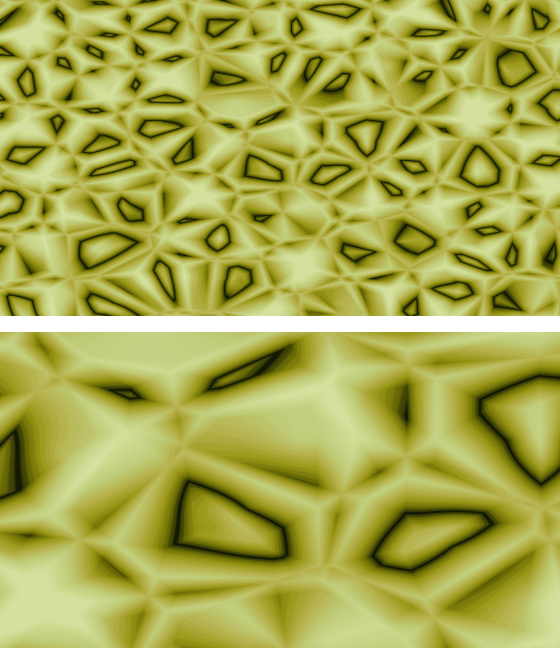
Top, the full canvas; bottom, a detail of the centre.
Write a WebGL 1 fragment shader that draws this texture.

```glsl
precision highp float;
// Olive cellular veins: stretched cellular noise from the three nearest seeds.
// Seed gaps form a signed field; folding it at zero leaves thin dark creases
// along the long cell borders, while the corners between cells stay light.

uniform vec2 u_resolution;

const vec2  CELL_SIZE = vec2(0.174, 0.111); // in canvas heights
const float JITTER = 1.4;        // above 1 gives uneven cell sizes
const float CORNER_LEVEL = 0.55; // field value where three cells meet
const float BODY_GAIN = 0.92;    // brightening towards cell centres
const float CREASE_GAIN = 1.6;   // darkening along borders
const float BAND_COUNT = 15.0;   // tone steps per unit of field
const float BAND_MIX = 0.6;

const vec3 INK   = vec3(0.07, 0.09, 0.01);
const vec3 MOSS  = vec3(0.14, 0.16, 0.02);
const vec3 DEEP  = vec3(0.27, 0.29, 0.02);
const vec3 OLIVE = vec3(0.44, 0.44, 0.02);
const vec3 GOLD  = vec3(0.60, 0.59, 0.09);
const vec3 STRAW = vec3(0.71, 0.69, 0.29);
const vec3 PALE  = vec3(0.75, 0.80, 0.47);
const vec3 CREAM = vec3(0.84, 0.88, 0.62);

vec2 hash2(vec2 p) {
  vec3 q = fract(vec3(p.xyx) * vec3(0.1031, 0.1030, 0.0973));
  q += dot(q, q.yzx + 33.33);
  return fract((q.xx + q.yz) * q.zy);
}

// Distances to the nearest, second and third seed.
vec3 nearestThree(vec2 p) {
  vec2 base = floor(p);
  vec3 near = vec3(9.0);
  for (int j = -2; j <= 2; j++) {
    for (int i = -2; i <= 2; i++) {
      vec2 cell = base + vec2(float(i), float(j));
      vec2 seed = cell + 0.5 + JITTER * (hash2(cell + 47.0) - 0.5);
      float d = distance(p, seed);
      if (d < near.x) near = vec3(d, near.xy);
      else if (d < near.y) near = vec3(near.x, d, near.y);
      else near.z = min(near.z, d);
    }
  }
  return near;
}

float creaseField(vec2 p) {
  vec3 d = nearestThree(p);
  return abs(CORNER_LEVEL + BODY_GAIN * (d.y - d.x) - CREASE_GAIN * (d.z - d.y));
}

// Soft steps between flat tones.
float banded(float v) {
  float s = v * BAND_COUNT;
  float stepped = (floor(s) + smoothstep(0.3, 0.7, fract(s))) / BAND_COUNT;
  return mix(v, stepped, BAND_MIX);
}

float ramp(float a, float b, float v) {
  return clamp((v - a) / (b - a), 0.0, 1.0);
}

vec3 palette(float v) {
  vec3 c = mix(INK, MOSS, ramp(0.0, 0.03, v));
  c = mix(c, DEEP, ramp(0.03, 0.075, v));
  c = mix(c, OLIVE, ramp(0.075, 0.15, v));
  c = mix(c, GOLD, ramp(0.15, 0.30, v));
  c = mix(c, STRAW, ramp(0.30, 0.51, v));
  c = mix(c, PALE, ramp(0.51, 0.75, v));
  return mix(c, CREAM, ramp(0.75, 1.15, v));
}

void main() {
  // Four samples per pixel smooth the creases.
  vec3 color = vec3(0.0);
  for (int j = 0; j < 2; j++) {
    for (int i = 0; i < 2; i++) {
      vec2 offset = (vec2(float(i), float(j)) - 0.5) * 0.5;
      vec2 p = (gl_FragCoord.xy + offset) / u_resolution.y;
      color += palette(banded(creaseField(p / CELL_SIZE)));
    }
  }
  gl_FragColor = vec4(color * 0.25, 1.0);
}
```
